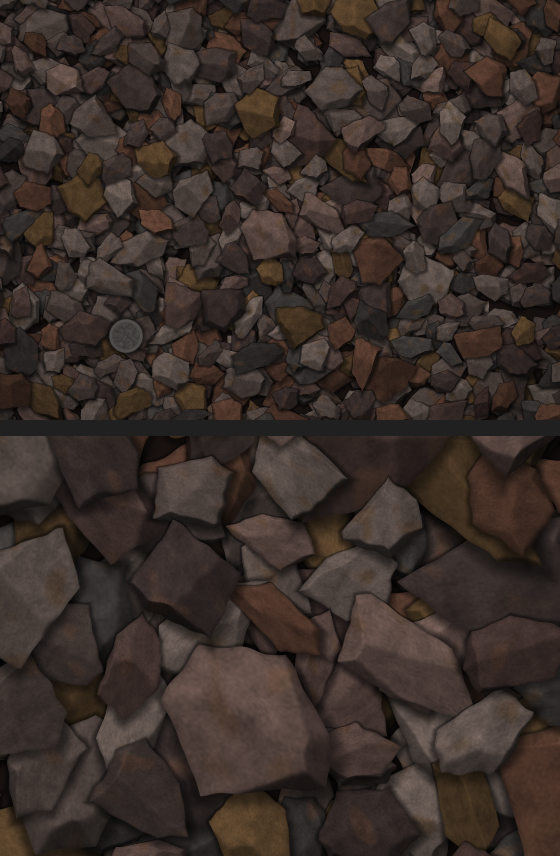
Top, the full canvas; bottom, a detail of the centre.
A Shadertoy shader for this texture:

```glsl
// A bed of dim, broken stones in grey, brown, ochre and rust.
// Layers of jittered cells are painted bottom to top; each stone is a convex
// polygon with crisp facets, mineral grain and a soft contact shadow.

#define CELL 0.092         // cell width, in canvas heights
#define LAYERS 5
#define SIDES 6
#define JITTER 0.6
#define SHADOW 0.50
#define FACET_SHARPNESS 42.0
#define GRAIN 0.27
#define EXPOSURE 1.04
#define VIGNETTE 0.32
#define COIN_POS vec2(0.30, 0.20)
#define COIN_RADIUS 0.040
#define TAU 6.28319

const vec3 LIGHT = vec3(-0.21, 0.47, 0.857);
const vec3 GAP = vec3(0.085, 0.060, 0.055);
const vec3 DARK_STONE = vec3(0.178, 0.144, 0.136);
const vec3 PALE_STONE = vec3(0.372, 0.326, 0.302);
const vec3 OCHRE = vec3(0.305, 0.230, 0.150);
const vec3 RUST = vec3(0.305, 0.208, 0.165);
const vec3 SLATE = vec3(0.205, 0.190, 0.184);

vec2 hash2(vec2 p) {
    vec3 q = fract(p.xyx * vec3(0.1031, 0.1030, 0.0973));
    q += dot(q, q.yzx + 33.33);
    return fract((q.xx + q.yz) * q.zy);
}

float corner(vec2 cell, vec2 offset) {
    return dot(hash2(cell) * 2.0 - 1.0, offset);
}

float gradientNoise(vec2 p) {
    vec2 i = floor(p), f = fract(p);
    vec2 u = f * f * f * (f * (f * 6.0 - 15.0) + 10.0), e = vec2(1, 0);
    return mix(mix(corner(i, f), corner(i + e, f - e), u.x),
               mix(corner(i + e.yx, f - e.yx), corner(i + 1.0, f - 1.0), u.x), u.y);
}

// Base colour of one stone, with stains and grain
vec3 stoneAlbedo(vec2 q, vec2 seed, vec2 pick) {
    vec3 albedo = mix(DARK_STONE, PALE_STONE, pick.x);
    float tone = mix(0.75, 1.12, pick.x);
    if (pick.y < 0.11) albedo = OCHRE * tone;
    else if (pick.y < 0.23) albedo = RUST * tone;
    else if (pick.y < 0.34) albedo = SLATE * tone;
    else if (pick.y < 0.50) albedo *= vec3(1.04, 0.96, 0.95);
    float stain = smoothstep(0.1, 0.4, gradientNoise(q * 1.9 + seed + 9.0));
    albedo = mix(albedo, mix(RUST, OCHRE, pick.x), 0.5 * stain);
    float grain = gradientNoise(q * 3.0 + seed) + 0.5 * gradientNoise(q * 8.0 + seed)
                + 0.6 * gradientNoise(q * 19.0 + seed);
    return albedo * (1.0 + GRAIN * grain);
}

// Paints one stone, centred at p = 0, over the colour below it
void paintStone(inout vec3 color, vec2 p, vec2 id, float pixel) {
    vec2 a = hash2(id), b = hash2(id + 17.3), c = hash2(id + 41.7);
    float size = mix(0.43, 0.80, a.x * a.x);
    float angle = TAU * a.y;
    mat2 turn = mat2(cos(angle), sin(angle), -sin(angle), cos(angle));
    vec2 q = turn * p / size;
    q.y /= mix(0.52, 0.92, b.x);
    if (dot(q, q) > 3.6) return;

    vec2 seed = id * 7.31;
    q += 0.09 * vec2(gradientNoise(q * 2.6 + seed), gradientNoise(q * 2.6 + seed + 31.0));

    // Two tilted top faces meeting in a ridge
    vec2 tilt = (vec2(b.y, c.x) - 0.5) * 1.0;
    vec2 tilt2 = vec2(-tilt.y, tilt.x) - 0.7 * tilt;
    vec3 normal = exp(-FACET_SHARPNESS * (0.30 + dot(q, tilt))) * vec3(-tilt, 1.0)
                + exp(-FACET_SHARPNESS * (0.31 + dot(q, tilt2))) * vec3(-tilt2, 1.0);

    // Side faces set the outline
    float d = -1.0;
    for (int i = 0; i < SIDES; i++) {
        vec2 h = hash2(id + float(i) * 5.7 + 83.0);
        float t = TAU * (float(i) + 0.75 * h.x) / float(SIDES);
        vec2 n = vec2(cos(t), sin(t));
        float edge = dot(q, n) - mix(0.64, 1.0, h.y);
        float slope = mix(0.6, 2.2, fract(h.x * 7.0 + h.y * 5.0));
        d = max(d, edge);
        normal += exp(min(FACET_SHARPNESS * edge * slope, 40.0)) * vec3(n * slope, 1.0);
    }

    // Contact shadow, longer on the side away from the light
    float away = 0.5 - 0.5 * dot(p / (length(p) + 0.001), normalize(LIGHT.xy));
    color *= 1.0 - SHADOW * (1.0 - smoothstep(0.0, mix(0.05, 0.30, away), d));

    float soft = pixel / size;
    if (d > soft) return;
    normal = normalize(vec3((normal.xy / normal.z) * turn, 1.0));
    float shade = 0.30 + 0.80 * max(dot(normal, LIGHT), 0.0);
    shade *= mix(0.88, 1.0, smoothstep(0.0, 0.07, -d));
    vec3 lit = stoneAlbedo(q, seed, hash2(id + 61.9)) * shade;
    color = mix(color, lit, 1.0 - smoothstep(-soft, soft, d));
}

// Worn blank metal disc with a raised rim
void paintCoin(inout vec3 color, vec2 p, float pixel) {
    float r = length(p);
    color *= 1.0 - 0.5 * (1.0 - smoothstep(0.0, 0.014, r - COIN_RADIUS));
    float rim = 1.0 - smoothstep(0.002, 0.006, abs(r - COIN_RADIUS * 0.92));
    float relief = gradientNoise(p * 130.0) + 0.5 * gradientNoise(p * 320.0);
    vec3 metal = vec3(0.27, 0.26, 0.25) * (0.92 + 0.2 * rim + 0.3 * relief * (1.0 - rim));
    color = mix(color, metal, 1.0 - smoothstep(-pixel, pixel, r - COIN_RADIUS));
}

void mainImage(out vec4 fragColor, in vec2 fragCoord) {
    vec2 uv = fragCoord / iResolution.y;
    float pixel = 0.9 / iResolution.y;
    vec3 color = GAP;
    for (int layer = 0; layer < LAYERS; layer++) {
        float a = 0.5 + 1.1 * float(layer);
        mat2 spin = mat2(cos(a), sin(a), -sin(a), cos(a));
        vec2 g = spin * uv / CELL + float(layer) * 3.37;
        vec2 base = floor(g) - 1.0;
        // Cells are visited by index modulo 3, so overlaps agree everywhere
        for (int k = 0; k < 9; k++) {
            vec2 group = vec2(k % 3, k / 3);
            vec2 cell = base + floor(mod(group - base + 0.5, 3.0));
            vec2 id = cell + 57.0 * float(layer);
            vec2 center = cell + 0.5 + JITTER * (hash2(id + 7.7) - 0.5);
            // Turn back to canvas axes so the light is shared by all layers
            paintStone(color, (g - center) * spin, id, pixel / CELL);
        }
    }
    paintCoin(color, uv - COIN_POS, pixel);
    vec2 v = uv - 0.5 * iResolution.xy / iResolution.y;
    color *= EXPOSURE * (1.06 - VIGNETTE * dot(v, v));
    fragColor = vec4(color, 1.0);
}
```
